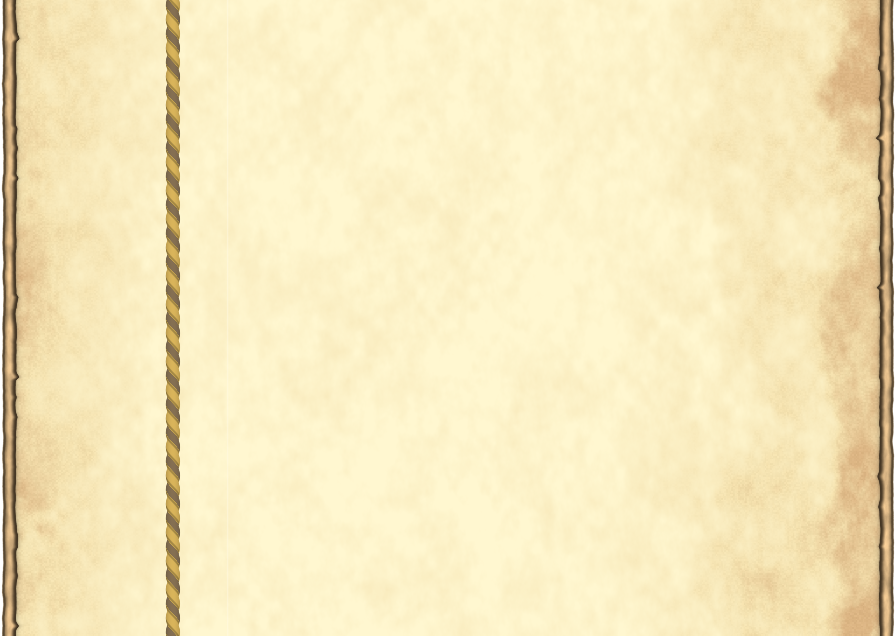
This background is drawn by a Shadertoy shader. Its source:

```glsl
// Aged parchment with stained sides, burnt torn borders and a twisted cord.
// Layered value noise mottles the paper; gaussian stains darken its sides,
// and noise-shifted distances to the sides draw the two torn layers.

const vec3 CREAM = vec3(1.0, 0.968, 0.815);
const vec3 BEIGE = vec3(0.955, 0.88, 0.68);
const vec3 TAN = vec3(0.87, 0.725, 0.53);
const vec3 UMBER = vec3(0.55, 0.46, 0.33);
const vec3 BURNT = vec3(0.22, 0.17, 0.11);
const vec3 GOLD = vec3(0.82, 0.68, 0.34);
const vec3 CORD_GREY = vec3(0.50, 0.42, 0.31);

float hash(vec2 p) {
    return fract(sin(dot(p, vec2(127.1, 311.7))) * 43758.5453);
}

float noise(vec2 p) {
    vec2 cell = floor(p);
    vec2 f = fract(p);
    f = f * f * (3.0 - 2.0 * f);
    float low = mix(hash(cell), hash(cell + vec2(1, 0)), f.x);
    float high = mix(hash(cell + vec2(0, 1)), hash(cell + vec2(1, 1)), f.x);
    return mix(low, high, f.y);
}

float fbm(vec2 p) {
    float sum = 0.0;
    float weight = 0.5;
    for (int i = 0; i < 5; i++) {
        sum += weight * noise(p);
        p = mat2(1.6, 1.2, -1.2, 1.6) * p + 7.3;
        weight *= 0.5;
    }
    return sum;
}

// Soft elliptical blot.
float stain(vec2 p, vec2 center, vec2 radius) {
    vec2 q = (p - center) / radius;
    return exp(-dot(q, q));
}

float line(float d, float halfWidth, float blur) {
    return 1.0 - smoothstep(halfWidth, halfWidth + blur, abs(d));
}

// Age of the paper: 0 is cream, 1 beige, 2 tan.
float paperAge(vec2 p) {
    float mottle = fbm(p * vec2(24.0, 18.0)) - 0.48;
    float grain = fbm(p * vec2(85.0, 60.0) + 31.0) - 0.48;
    vec2 q = p + 0.045 * vec2(mottle, grain);

    float age = 0.12 + 0.72 * exp(-max(q.x - 0.018, 0.0) / 0.06);
    age += 0.36 * (1.0 - smoothstep(0.09, 0.23, q.x));
    age += 0.50 * smoothstep(0.68, 0.89, q.x);
    age += 0.70 * smoothstep(0.912, 0.95, q.x);
    age += 0.40 * stain(q, vec2(0.93, 0.10), vec2(0.14, 0.14));

    age += 0.70 * stain(q, vec2(0.025, 0.405), vec2(0.030, 0.050));
    age += 0.50 * stain(q, vec2(0.030, 0.160), vec2(0.032, 0.040));
    age += 0.65 * stain(q, vec2(0.970, 0.650), vec2(0.045, 0.090));
    age += 0.30 * stain(q, vec2(0.970, 0.390), vec2(0.035, 0.090));
    age += 0.50 * stain(q, vec2(0.965, 0.190), vec2(0.028, 0.035));
    age += 0.50 * stain(q, vec2(0.965, 0.025), vec2(0.035, 0.030));
    return age + mottle * (0.55 + 0.6 * age) + grain * (0.6 + 0.4 * age);
}

vec3 paper(vec2 p) {
    float age = clamp(paperAge(p), 0.0, 2.1);
    vec3 color = mix(CREAM, BEIGE, min(age, 1.0));
    color = mix(color, TAN, max(age - 1.0, 0.0));
    float speck = hash(floor(p * 512.0)) - 0.5;
    return color + 0.04 * speck * smoothstep(0.3, 1.2, age);
}

// Strands winding around each other; pitch is one full turn.
vec3 addCord(vec3 base, vec2 p, float center, float radius, float pitch, float px) {
    float across = (p.x - center) / radius;
    float wind = asin(clamp(across, -1.0, 1.0)) * 0.26;
    float turn = fract(p.y / pitch + wind + 0.28);
    float greyMask = line(turn - 0.25, 0.17, 0.5 * px / pitch);
    float seam = line(fract(turn * 2.0 + 0.5) - 0.5, 0.03, 0.16);
    vec3 color = mix(GOLD, CORD_GREY, greyMask);
    color *= 1.04 - 0.25 * seam - 0.16 * across * across;
    float bulge = abs(sin(6.2832 * (p.y / pitch + 0.12)));
    float outline = radius * (0.80 + 0.20 * bulge);
    float mask = 1.0 - smoothstep(outline - px * 0.5, outline + px * 0.5, abs(p.x - center));
    return mix(base, color, mask);
}

// Burnt inner rim, worn strip below it, then white past the outer rim.
vec3 addTornEdge(vec3 base, float d, float y, float seed, float px) {
    float ragged = fbm(vec2(y * 50.0, seed)) - 0.48;
    float nick = pow(noise(vec2(y * 90.0, seed + 4.0)), 9.0);
    float inner = d - 0.0180 - 0.003 * ragged - 0.004 * nick;
    float outer = d - 0.0040 - 0.003 * (fbm(vec2(y * 60.0, seed + 9.0)) - 0.48);

    vec3 color = base * (1.0 - 0.25 * exp(-max(inner, 0.0) / 0.002));
    vec3 strip = mix(UMBER, TAN, smoothstep(0.001, 0.006, outer));
    strip *= 0.80 + 0.4 * fbm(vec2(d * 150.0, y * 70.0 + seed));
    strip = mix(strip, BURNT, 0.92 * smoothstep(-0.0070, -0.001, inner));
    color = mix(strip, color, smoothstep(-px * 0.5, px * 0.5, inner));
    color = mix(color, BURNT, 0.60 * line(outer - 0.0005, 0.0004, 0.0015));
    return mix(vec3(1.0), color, smoothstep(-px, px * 0.5, outer + 0.0008));
}

void mainImage(out vec4 fragColor, in vec2 fragCoord) {
    float px = 1.0 / iResolution.x;
    vec2 p = fragCoord * px;

    vec3 color = paper(p);
    color = mix(color, vec3(1.0, 0.98, 0.90), 0.45 * line(p.x - 0.254, 0.0003, px));
    color = addCord(color, p, 0.193, 0.0080, 0.0318, px);
    color = addTornEdge(color, p.x, p.y, 2.0, px);
    color = addTornEdge(color, 1.0 - p.x, p.y, 23.0, px);
    fragColor = vec4(clamp(color, 0.0, 1.0), 1.0);
}
```
